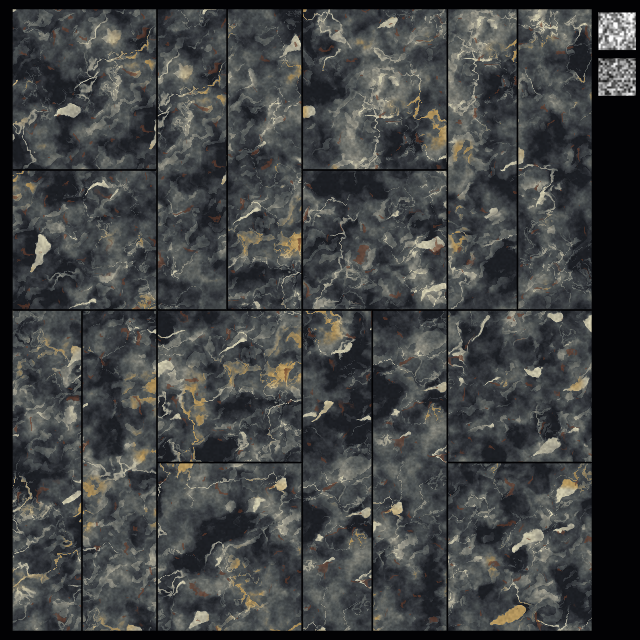
Give the GLSL for this texture, as a Shadertoy shader.

```glsl
// Dark marble slabs in a 4 x 2 basket layout: every cell is cut in two, alternately
// across and upright. Each slab shows a shifted part of one procedural stone made of
// layered noise, crackle veins and scattered pale shards. Two grain chips sit at right.

const vec2 FIELD_MIN = vec2(0.0185, 0.0145);
const vec2 FIELD_MAX = vec2(0.9258, 0.9855);
const float COLUMNS = 4.0;
const float ROW_SPLIT = 0.5156;      // height of the joint between the rows
const float UPPER_CUT = 0.7344;      // height of the cuts across the upper row
const float LOWER_CUT = 0.2773;      // height of the cuts across the lower row
const float UPRIGHT_CUT = 0.483;     // upright cut, as a part of the column
const float JOINT_HALF = 0.0013;
const float SHEET_SHIFT = 0.65;      // range of the shift between slabs
const float SHARD_CELL = 0.068;
const float SHARD_DENSITY = 0.42;
const float CHIP_HALF = 0.0293;
const vec2 CHIP_UPPER = vec2(0.9642, 0.9512);
const vec2 CHIP_LOWER = vec2(0.9642, 0.8796);

const vec3 BLACK = vec3(0.008, 0.008, 0.014);
const vec3 INK   = vec3(0.11, 0.12, 0.14);
const vec3 SLATE = vec3(0.20, 0.212, 0.232);
const vec3 STEEL = vec3(0.29, 0.31, 0.315);
const vec3 ASH   = vec3(0.42, 0.43, 0.41);
const vec3 SAND  = vec3(0.59, 0.58, 0.53);
const vec3 CREAM = vec3(0.80, 0.78, 0.67);
const vec3 OCHRE = vec3(0.70, 0.53, 0.24);
const vec3 RUST  = vec3(0.40, 0.23, 0.16);

// Integer hash of a lattice point, two values in 0..1
vec2 hash2(vec2 p) {
    uvec2 v = uvec2(ivec2(floor(p))) * uvec2(1664525u, 22695477u) + 10139u;
    v.x += v.y * 1664525u;
    v.y += v.x * 22695477u;
    v ^= v >> 16u;
    v.x += v.y * 1664525u;
    v.y += v.x * 22695477u;
    v ^= v >> 16u;
    return vec2(v & 65535u) / 65535.0;
}

float noise(vec2 p) {
    vec2 i = floor(p), f = p - i;
    f = f * f * (3.0 - 2.0 * f);
    vec2 e = vec2(1.0, 0.0);
    return mix(mix(hash2(i).x, hash2(i + e).x, f.x),
               mix(hash2(i + e.yx).x, hash2(i + 1.0).x, f.x), f.y);
}

float fbm(vec2 p) {
    float sum = 0.0, amp = 0.516;
    for (int i = 0; i < 5; i++) {
        sum += amp * noise(p);
        p = mat2(1.6, 1.2, -1.2, 1.6) * p + 17.3;
        amp *= 0.5;
    }
    return sum;
}

// Distance to scattered tapered strokes that mostly rise to the right
float shards(vec2 p) {
    vec2 g = p / SHARD_CELL, cell = floor(g);
    float best = 1.0;
    for (int j = -1; j <= 1; j++)
    for (int i = -1; i <= 1; i++) {
        vec2 c = cell + vec2(i, j), pick = hash2(c + 71.0), form = hash2(c + 31.0);
        if (pick.x > SHARD_DENSITY) continue;
        vec2 v = (g - c - hash2(c)) * SHARD_CELL;
        float angle = mix(-0.1, 1.15, form.x), len = mix(0.006, 0.025, pick.y);
        vec2 axis = vec2(cos(angle), sin(angle));
        float t = clamp(dot(v, axis), -len, len);
        float width = mix(0.001, 0.0075, form.y * form.y) * (1.0 + 0.7 * t / len);
        best = min(best, length(v - axis * t) - width);
    }
    return best;
}

vec3 stone(vec2 p) {
    vec2 warp = vec2(fbm(p * 42.0), fbm(p * 42.0 + 53.0)) - 0.5;
    vec2 q = p + 0.035 * warp;

    // Mottled ground: 0 is slate, 4 is cream
    float tone = 0.75 + 5.2 * (fbm(q * 27.0 + 8.0) - 0.5) + 2.4 * (fbm(p * 85.0) - 0.5);
    tone -= 1.3 * smoothstep(0.56, 0.75, noise(q * 24.0 + 90.0));
    vec2 slant = mat2(0.8, -0.6, 0.6, 0.8) * q;
    float flakes = smoothstep(0.63, 0.73, noise(slant * vec2(62.0, 135.0)));
    tone += 1.3 * flakes * smoothstep(0.35, 0.6, noise(p * 17.0 + 5.0));

    // Broad veins, fine crackle and pale shards
    float vein = 1.0 - smoothstep(0.003, 0.017, abs(fbm(q * 10.0 + 3.0) - 0.5));
    vein *= smoothstep(0.48, 0.62, fbm(p * 8.0 + 29.0));
    float crackle = 1.0 - smoothstep(0.004, 0.027, abs(fbm(q * 29.0 + 61.0) - 0.5));
    crackle *= smoothstep(0.46, 0.64, fbm(p * 16.0 + 44.0));
    float shard = 1.0 - smoothstep(-0.001, 0.0015, shards(p + 0.026 * warp));
    float pale = max(shard, 0.85 * vein);
    tone = mix(tone + 1.5 * crackle, 3.7 + 2.0 * warp.x, pale);

    vec3 color = mix(INK, SLATE, clamp(tone + 1.0, 0.0, 1.0));
    color = mix(color, STEEL, clamp(tone, 0.0, 1.0));
    color = mix(color, ASH, clamp(tone - 1.0, 0.0, 1.0));
    color = mix(color, SAND, clamp(tone - 2.0, 0.0, 1.0));
    color = mix(color, CREAM, clamp(tone - 3.0, 0.0, 1.0));

    // Mineral stains and fine grain
    float stain = smoothstep(0.66, 0.85, noise(p * 19.0 + 12.0));
    color = mix(color, OCHRE, 0.65 * stain * smoothstep(1.4, 3.0, tone));
    color = mix(color, RUST, 0.6 * smoothstep(0.88, 0.95, noise(q * 95.0 + 7.0)));
    return color * (0.9 + 0.2 * noise(p * 330.0));
}

// Square of speckled grey grain, added over the surround
vec3 chip(vec3 under, vec2 uv, vec2 center, float light, float px) {
    vec2 d = abs(uv - center) - CHIP_HALF;
    float grain = light + 0.75 * (noise(uv * 300.0) - 0.5) + 0.3 * (noise(uv * 130.0) - 0.5);
    return mix(under, vec3(grain), 1.0 - smoothstep(-px, px, max(d.x, d.y)));
}

void mainImage(out vec4 fragColor, in vec2 fragCoord) {
    vec2 uv = fragCoord / iResolution.xy;
    float px = 0.7 / min(iResolution.x, iResolution.y);

    // Slab layout and distance to the nearest joint
    float columnWidth = (FIELD_MAX.x - FIELD_MIN.x) / COLUMNS;
    float x = (uv.x - FIELD_MIN.x) / columnWidth;
    float column = clamp(floor(x), 0.0, COLUMNS - 1.0);
    float row = step(ROW_SPLIT, uv.y);
    bool across = mod(column + row, 2.0) > 0.5;
    float cut = across ? uv.y - mix(LOWER_CUT, UPPER_CUT, row)
                       : (x - column - UPRIGHT_CUT) * columnWidth;
    float joint = min(abs(cut), abs(uv.y - ROW_SPLIT));
    joint = min(joint, abs(x - round(x)) * columnWidth);

    vec2 slab = vec2(column, row * 2.0 + step(0.0, cut));
    vec3 color = stone(uv + 2.0 + SHEET_SHIFT * hash2(slab + 5.0));
    color = mix(BLACK, color, smoothstep(-px, px, joint - JOINT_HALF));

    // Black surround and grain chips
    vec2 edge = max(FIELD_MIN - uv, uv - FIELD_MAX);
    color = mix(color, BLACK, smoothstep(-px, px, max(edge.x, edge.y)));
    color = chip(color, uv, CHIP_UPPER, 0.66, px);
    color = chip(color, uv, CHIP_LOWER, 0.52, px);
    fragColor = vec4(clamp(color, 0.0, 1.0), 1.0);
}
```
